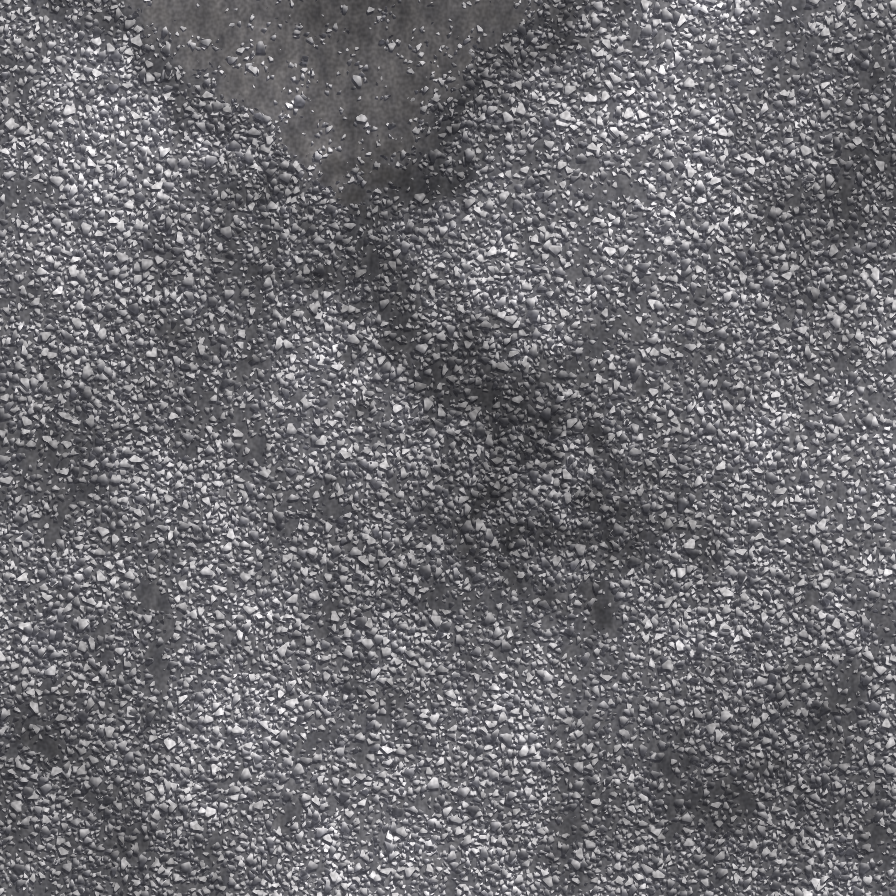
Reproduce this texture procedurally as a three.js fragment shader.

```glsl
varying vec2 vUv;

const vec3 GROUND_DARK = vec3(0.32, 0.32, 0.34);
const vec3 GROUND_LIGHT = vec3(0.46, 0.455, 0.465);
const vec3 SHADOW = vec3(0.22, 0.22, 0.245);
const vec3 STONE_SHADE = vec3(0.31, 0.31, 0.335);
const vec3 STONE_LIT = vec3(0.81, 0.80, 0.805);
const vec3 LIGHT_DIR = vec3(0.30, 0.70, 0.65);
const vec2 SHADOW_OFFSET = vec2(0.11, 0.26);   // in cells, towards the light
const float GRIT_CELLS = 178.0;
const float PEBBLE_CELLS = 122.0;
const float STONE_CELLS = 84.0;
const float EDGE_SOFTNESS = 0.0011;
const float JITTER = 0.95;
const float FACET_TILT = 1.25;
const float GRAVEL_DENSITY = 0.80;
const float PATCHINESS = 1.3;
const float CLUMPINESS = 1.0;
const float SLOPE_CONTRAST = 0.42;
const vec2 HOLLOW_TIP = vec2(0.375, 0.75);
const float HOLLOW_SPREAD = 0.9;
const vec2 GULLY_END = vec2(0.62, 0.45);

vec3 hash3(vec2 p) {
  vec3 q = fract(p.xyx * vec3(0.1031, 0.1030, 0.0973));
  q += dot(q, q.yxz + 33.33);
  return fract((q.xxy + q.yzz) * q.zyx);
}

mat2 rotation(float angle) {
  float c = cos(angle), s = sin(angle);
  return mat2(c, -s, s, c);
}

float cornerSlope(vec2 corner, vec2 offset) {
  float angle = 6.2832 * hash3(corner).x;
  return dot(vec2(cos(angle), sin(angle)), offset);
}

float gradientNoise(vec2 p) {
  vec2 i = floor(p), f = fract(p);
  vec2 u = f * f * f * (f * (f * 6.0 - 15.0) + 10.0);
  vec2 e = vec2(1.0, 0.0);
  return mix(
    mix(cornerSlope(i, f), cornerSlope(i + e, f - e), u.x),
    mix(cornerSlope(i + e.yx, f - e.yx), cornerSlope(i + 1.0, f - 1.0), u.x), u.y);
}

float fbm(vec2 p) {
  float sum = 0.0, weight = 0.6;
  for (int i = 0; i < 4; i++) {
    sum += weight * gradientNoise(p);
    p = rotation(0.6) * p * 2.1 + 17.0;
    weight *= 0.55;
  }
  return sum;
}

float segmentDistance(vec2 p, vec2 a, vec2 b) {
  vec2 ab = b - a;
  return length(p - a - ab * clamp(dot(p - a, ab) / dot(ab, ab), 0.0, 1.0));
}

// Broken pebble with three chipped sides, radius about one
float pebbleOutline(vec2 q) {
  float chips = max(dot(q, vec2(0.6, 0.8)),
    max(dot(q, vec2(-0.9, 0.44)), dot(q, vec2(0.2, -0.98))));
  return max(length(q), 1.4 * chips);
}

// One scattered layer, drawn from the bottom row up so shadows fall downwards
vec3 addStones(vec3 color, vec2 uv, float cells, float density, float seed) {
  vec2 p = rotation(seed) * uv * cells;
  vec2 home = floor(p);
  float soft = EDGE_SOFTNESS * cells;
  for (int j = -1; j <= 1; j++) {
    for (int i = -1; i <= 1; i++) {
      vec2 cell = home + vec2(float(i), float(j));
      vec3 place = hash3(cell + 300.0 + seed * 90.0);
      vec3 look = hash3(cell + 657.3 + seed * 90.0);
      float presence = smoothstep(place.z - 0.06, place.z + 0.06, density);
      float radius = mix(0.38, 0.66, look.x * look.x) * presence;
      if (radius < 0.08) continue;

      vec2 rel = (p - cell - 0.5 - JITTER * (place.xy - 0.5)) * rotation(seed);
      mat2 turn = rotation(6.2832 * look.y);
      vec2 stretch = vec2(1.0, mix(1.05, 1.8, look.z)) / radius;
      float stoneEdge = (pebbleOutline(turn * rel * stretch) - 1.0) * radius;
      vec2 shadowRel = rel + SHADOW_OFFSET;
      float shadowEdge = (pebbleOutline(turn * shadowRel * stretch) - 1.0) * radius;

      vec2 tilt = FACET_TILT * (fract(look.zx * 7.31 + place.xy) - 0.5);
      vec3 normal = normalize(vec3(rel / radius * 0.8 + tilt, 0.85));
      float lit = smoothstep(-0.1, 0.92, dot(normal, LIGHT_DIR));
      vec3 stone = mix(STONE_SHADE, STONE_LIT, lit) * mix(0.88, 1.08, place.x);

      color = mix(color, SHADOW, 0.8 * (1.0 - smoothstep(-soft, 1.5 * soft, shadowEdge)));
      color = mix(color, stone, 1.0 - smoothstep(-soft, soft, stoneEdge));
    }
  }
  return color;
}

void main() {
  vec2 uv = vUv;
  float patches = fbm(uv * vec2(7.0, 6.0) + 3.7);
  float clumps = fbm(uv * 26.0 + 41.0);

  // Bare wedge at the top and the shaded gully running from its tip
  float wedge = abs(uv.x - HOLLOW_TIP.x) - HOLLOW_SPREAD * (uv.y - HOLLOW_TIP.y);
  wedge = 0.74 * wedge + 0.06 * patches + 0.05 * clumps;
  float hollow = 1.0 - smoothstep(-0.025, 0.015, wedge);
  float rim = smoothstep(-0.02, 0.02, wedge) * (1.0 - smoothstep(0.02, 0.09, wedge));
  float gullyDistance = segmentDistance(uv, HOLLOW_TIP, GULLY_END) + 0.15 * patches + 0.1 * clumps;
  float gully = 1.0 - smoothstep(0.0, 0.13, gullyDistance);
  float density = GRAVEL_DENSITY + PATCHINESS * patches + CLUMPINESS * clumps;
  density = mix(density, 0.12 + 0.9 * clumps, hollow);

  // Dusty ground with steep streaks
  float dust = fbm(uv * vec2(60.0, 32.0));
  vec3 color = mix(GROUND_DARK, GROUND_LIGHT, clamp(0.5 + 1.1 * dust, 0.0, 1.0));
  color *= mix(vec3(1.0), vec3(1.0, 0.985, 0.96), hollow);

  color = addStones(color, uv, GRIT_CELLS, density * 0.85, 0.35);
  color = addStones(color, uv, PEBBLE_CELLS, density * 0.75, -0.5);
  color = addStones(color, uv, STONE_CELLS, density * 0.55, 0.15);

  // Broad slopes and fine surface grain
  float slope = 1.0 + SLOPE_CONTRAST * (gradientNoise(uv * 3.2 + 8.0) + 0.8 * patches + 0.5 * clumps);
  color *= slope * (1.0 - 0.24 * max(rim, gully));
  color *= 1.0 + 0.22 * gradientNoise(uv * 240.0);
  gl_FragColor = vec4(color, 1.0);
}
```
